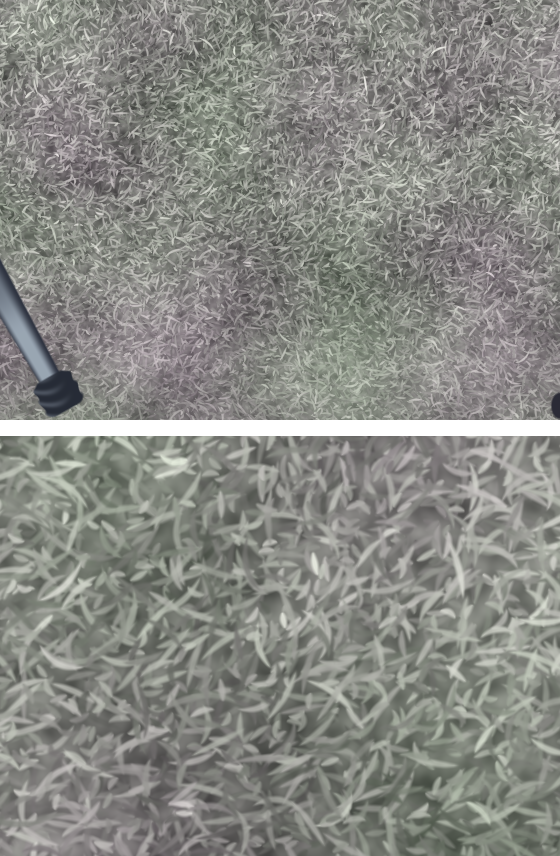
Top: the whole. Bottom: its middle third, enlarged.
Write a WebGL 1 fragment shader that draws this texture.

```glsl
precision highp float;
// Faded, dry grass seen from above, with a metal pole entering at the lower left.
// Layers of jittered cells each hold one curved, tapered blade; gradient noise
// bends their direction and adds shade and tint patches. The pole lies on top.
uniform vec2 u_resolution;

#define CELL 0.028         // spacing of blades, in canvas heights
#define BLADE_WIDTH 0.0025 // half width of a blade at its middle
#define SOFTNESS 0.0017    // blur of blade edges
#define OPACITY 0.82
#define SOIL_TONE 0.44
#define TONE_SPREAD 0.34
#define PATCH_SHADE 0.13
#define TINT_AMOUNT 0.055
#define LAYERS 10

vec4 hash4(vec3 p) {
  vec4 q = fract(p.xyzx * vec4(0.1031, 0.1030, 0.0973, 0.1099));
  q += dot(q, q.wzxy + 33.33);
  return fract((q.xxyz + q.yzzw) * q.zywx);
}

float cornerSlope(vec2 corner, vec2 offset) {
  float angle = 6.2832 * hash4(vec3(corner + 100.0, 7.0)).x;
  return dot(vec2(cos(angle), sin(angle)), offset);
}

float gradientNoise(vec2 p) {
  vec2 i = floor(p), f = p - i;
  vec2 w = f * f * f * (f * (f * 6.0 - 15.0) + 10.0);
  vec2 e = vec2(1.0, 0.0);
  float low = mix(cornerSlope(i, f), cornerSlope(i + e, f - e), w.x);
  float high = mix(cornerSlope(i + e.yx, f - e.yx), cornerSlope(i + 1.0, f - 1.0), w.x);
  return mix(low, high, w.y);
}

// Coverage of a curved blade with pointed ends, centred on the origin
float bladeMask(vec2 p, float angle, float halfLength, float bend) {
  float c = cos(angle), s = sin(angle);
  vec2 q = vec2(c * p.x + s * p.y, c * p.y - s * p.x);
  float along = q.x / halfLength;
  float across = abs(q.y + bend * halfLength * (along * along - 0.4));
  float width = BLADE_WIDTH * (1.0 - along * along);
  float inside = 1.0 - smoothstep(width - SOFTNESS, width + SOFTNESS, across);
  return inside * (1.0 - smoothstep(0.75, 1.0, abs(along)));
}

vec3 grass(vec2 p) {
  float shade = gradientNoise(p * 4.0 + 3.1) + 0.6 * gradientNoise(p * 11.0 + 8.0);
  float flow = mix(-0.35, 1.15, p.y) + 1.5 * gradientNoise(p * 3.5 + 20.0);
  float contrast = mix(0.75, 1.12, smoothstep(0.0, 0.55, p.y));
  float tone = SOIL_TONE + 0.20 * gradientNoise(p * 45.0);
  float bladeTint = 0.0;

  for (int layer = 0; layer < LAYERS; layer++) {
    float depth = float(layer) / float(LAYERS - 1);
    vec2 g = p / CELL + float(layer) * vec2(3.37, 5.71) + 10.0;
    vec2 home = floor(g);
    for (int y = -1; y <= 1; y++) {
      for (int x = -1; x <= 1; x++) {
        vec2 cell = home + vec2(float(x), float(y));
        vec4 place = hash4(vec3(cell, float(layer) + 1.0));
        vec4 look = hash4(vec3(cell, float(layer) + 41.0));
        vec2 offset = (g - cell - place.xy) * CELL;
        float angle = flow + (place.z - 0.5) * 2.7;
        float halfLength = CELL * mix(0.25, 0.95, place.w * place.w);
        float mask = OPACITY * bladeMask(offset, angle, halfLength, (look.x - 0.5) * 0.7);
        float bladeTone = 0.35 + 0.09 * depth + TONE_SPREAD * look.y
                        + 0.16 * pow(look.z, 7.0);
        tone = mix(tone, bladeTone, mask);
        bladeTint = mix(bladeTint, look.w - 0.5, mask);
      }
    }
  }
  tone = 0.53 + (tone - 0.53) * contrast + PATCH_SHADE * shade;
  tone += 0.05 * gradientNoise(p * 110.0);

  // Green and mauve patches over nearly neutral grey
  float tint = 1.3 * gradientNoise(p * 3.0 + 40.0) + 0.5 * bladeTint;
  return tone * vec3(1.0, 1.0, 0.97) + TINT_AMOUNT * tint * vec3(0.5, -0.5, 0.6);
}

// Pole and ribbed collar, in a frame running along the pole
vec3 addPole(vec3 color, vec2 p) {
  vec2 axis = normalize(vec2(0.49, -0.87));
  vec2 fromEnd = p - vec2(0.118, 0.101);
  float along = dot(fromEnd, axis);
  float across = dot(fromEnd, vec2(-axis.y, axis.x));
  float edge = 0.003;

  float radius = 0.027 - 0.03 * along;
  float side = across / radius;
  vec3 navy = vec3(0.18, 0.20, 0.25);
  vec3 steel = vec3(0.60, 0.65, 0.70);
  float light = smoothstep(0.95, 0.05, side) * smoothstep(-1.15, -0.55, side);
  vec3 metal = mix(navy, steel, light * mix(0.6, 1.0, smoothstep(-0.26, -0.12, along)));
  float poleMask = 1.0 - smoothstep(-edge, edge, abs(across) - radius);
  color = mix(color, metal, poleMask * (1.0 - smoothstep(0.0, edge, along)));

  float ring = along + 9.0 * across * across;
  float rib = 0.5 + 0.5 * cos(ring * 190.0);
  vec2 box = abs(vec2(along - 0.043, across)) - vec2(0.022, 0.024 + 0.005 * rib);
  float collar = length(max(box, 0.0)) + min(max(box.x, box.y), 0.0) - 0.023;
  float glint = rib * rib * smoothstep(0.035, -0.03, across);
  vec3 rubber = mix(vec3(0.15, 0.17, 0.21), vec3(0.36, 0.39, 0.44), 0.7 * glint);
  return mix(color, rubber, 1.0 - smoothstep(-edge, edge, collar));
}

void main() {
  vec2 p = gl_FragCoord.xy / u_resolution.y;
  vec3 color = addPole(grass(p), p);
  // Dark tip of a second pole at the right border
  vec2 tip = (p - vec2(u_resolution.x / u_resolution.y, 0.034)) / vec2(0.021, 0.032);
  color = mix(color, vec3(0.17, 0.17, 0.21), 1.0 - smoothstep(0.85, 1.1, length(tip)));
  gl_FragColor = vec4(clamp(color, 0.0, 1.0), 1.0);
}
```
